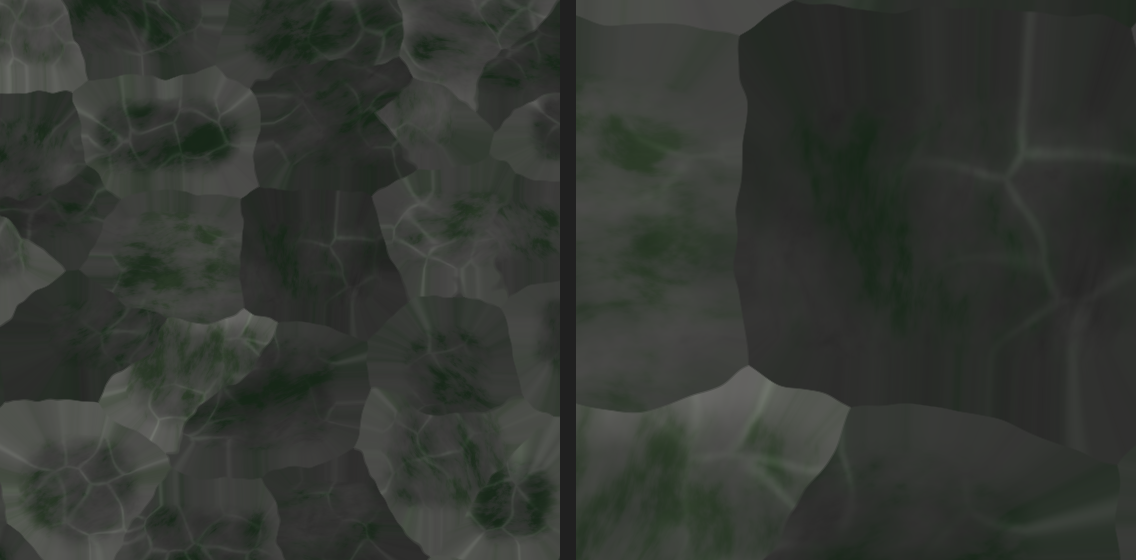
Left, the full canvas; right, a detail of the centre.
Write a Shadertoy shader that draws this texture.

```glsl
// Dim mossy stone patches packed like islands on an atlas. Rounded boxes are
// scattered on a jittered grid; each pixel samples the nearest point of its
// nearest island, so the gaps fill with smeared rays and meet in hard seams.

const float ISLANDS = 4.6;          // grid cells across the canvas
const vec2 HALF_MIN = vec2(0.065, 0.055);
const vec2 HALF_MAX = vec2(0.150, 0.105);
const float JITTER = 0.85;
const float SEAM_WOBBLE = 0.018;
const float SEAM_CHIPS = 0.007;
const float WARP = 0.008;
const float TONE_DARK = 0.193;
const float TONE_LIGHT = 0.305;
const float RIM_LIGHT = 0.085;
const float BROAD_SHADE = 0.040;
const float CLOUD_SHADE = 0.036;
const float STREAK_SHADE = 0.024;
const float GRAIN_SHADE = 0.013;
const float VEIN_SCALE = 15.0;
const float VEIN_LIGHT = 0.066;
const vec3 STONE_TINT = vec3(1.0, 0.995, 0.975);
const vec3 MOSS_DARK = vec3(0.080, 0.145, 0.084);
const vec3 MOSS_LIGHT = vec3(0.170, 0.230, 0.150);

vec3 hash3(vec2 p) {
    vec3 h = fract(p.xyx * vec3(0.1031, 0.1030, 0.0973));
    h += dot(h, h.yxz + 33.33);
    return fract((h.xxy + h.yzz) * h.zyx);
}

float gradientAt(vec2 cell, vec2 offset) {
    float a = 6.2832 * hash3(cell).x;
    return dot(vec2(cos(a), sin(a)), offset);
}

float noise(vec2 p) {
    vec2 i = floor(p), f = p - i, e = vec2(1, 0);
    vec2 u = f * f * f * (f * (f * 6.0 - 15.0) + 10.0);
    return mix(mix(gradientAt(i, f), gradientAt(i + e, f - e), u.x),
               mix(gradientAt(i + e.yx, f - e.yx), gradientAt(i + 1.0, f - 1.0), u.x), u.y);
}

float fbm(vec2 p) {
    float sum = 0.0, amp = 1.0;
    for (int i = 0; i < 5; i++) {
        sum += amp * noise(p);
        p = mat2(1.6, 1.2, -1.2, 1.6) * p + 7.3;
        amp *= 0.55;
    }
    return sum;
}

// Gap between the two nearest Voronoi points: zero along cell borders.
float cellGap(vec2 p) {
    vec2 cell = floor(p), near = vec2(9.0);
    for (int y = -1; y <= 1; y++)
    for (int x = -1; x <= 1; x++) {
        vec2 c = cell + vec2(x, y);
        float d = length(c + hash3(c).xy - p);
        near = d < near.x ? vec2(d, near.x) : vec2(near.x, min(near.y, d));
    }
    return near.y - near.x;
}

vec3 stone(vec2 q, vec2 id, float dist) {
    vec3 rnd = hash3(id + 41.0);
    float angle = 6.2832 * rnd.x, c = cos(angle), s = sin(angle);
    vec2 p = mat2(c, s, -s, c) * q + 9.0 * rnd.yz;

    // Mottled grey with fine brushed streaks, lighter or darker at the rim
    vec2 bend = vec2(noise(p * 15.0), noise(p * 15.0 + 31.0));
    float streak = fbm(p * vec2(19.0, 50.0) + 0.9 * bend);
    float grain = fbm(p * vec2(60.0, 110.0) + 2.0 * bend);
    float cloud = fbm(p * 9.0 + 3.7);
    float rim = smoothstep(-0.035, 0.010, dist);
    float tone = mix(TONE_DARK, TONE_LIGHT, rnd.y * sqrt(rnd.y));
    tone += CLOUD_SHADE * cloud + STREAK_SHADE * streak + GRAIN_SHADE * grain;
    tone += BROAD_SHADE * noise(q * 4.0 + 60.0) + RIM_LIGHT * rim * (1.4 * rnd.z - 0.35);
    vec3 color = tone * STONE_TINT;

    // Moss: a wide thin wash with dense ragged smudges along the streaks
    float patches = fbm(p * vec2(9.0, 15.0) + 15.0) + 0.55 * streak + 0.25 * grain;
    patches += 0.35 * (rnd.x - 0.5);
    float moss = 0.30 * smoothstep(-0.6, 0.15, patches) + 0.62 * smoothstep(-0.02, 0.70, patches);
    moss *= 1.0 - 0.45 * rim;
    color = mix(color, mix(MOSS_DARK, MOSS_LIGHT, smoothstep(0.23, 0.34, tone)), moss);

    // Pale veins with a soft halo, present in broad areas
    float gap = cellGap(p * VEIN_SCALE + 0.35 * bend);
    float vein = 0.65 * smoothstep(0.13, 0.0, gap) + 0.35 * smoothstep(0.38, 0.0, gap);
    vein *= smoothstep(-0.25, 0.30, noise(p * 6.0 + 50.0) + 0.35 * (rnd.z - 0.4));
    return color + VEIN_LIGHT * vein * (1.0 + 0.6 * streak) * vec3(0.93, 1.0, 0.92);
}

void mainImage(out vec4 fragColor, in vec2 fragCoord) {
    vec2 uv = fragCoord / iResolution.y;
    vec2 p = uv + WARP * vec2(noise(uv * 8.0), noise(uv * 8.0 + 19.0));
    vec2 home = floor(p * ISLANDS);

    // Find the two nearest islands and the point to sample on each
    float d1 = 9.0, d2 = 9.0;
    vec2 q1 = p, q2 = p, id1 = home, id2 = home;
    for (int y = -2; y <= 2; y++)
    for (int x = -2; x <= 2; x++) {
        vec2 id = home + vec2(x, y);
        vec3 place = hash3(id + 7.0), size = hash3(id + 23.0);
        vec2 center = (id + 0.5 + JITTER * (place.xy - 0.5)) / ISLANDS;
        vec2 halfSize = mix(HALF_MIN, HALF_MAX, size.xy);
        float radius = min(halfSize.x, halfSize.y) * mix(0.5, 0.95, size.z);
        vec2 core = halfSize - radius, rel = p - center;
        vec2 a = abs(rel) - core;
        float d = length(max(a, 0.0)) + min(max(a.x, a.y), 0.0) - radius;
        d += SEAM_WOBBLE * noise(p * 13.0 + id * 5.7) + SEAM_CHIPS * noise(p * 38.0 + id * 3.1);
        vec2 inner = clamp(rel, -core, core), outer = rel - inner;
        vec2 q = center + inner + outer * min(1.0, radius / max(length(outer), 1e-4));
        if (d < d1) {
            d2 = d1; q2 = q1; id2 = id1;
            d1 = d; q1 = q; id1 = id;
        } else if (d < d2) {
            d2 = d; q2 = q; id2 = id;
        }
    }

    // Blend across the seam over about one pixel
    float seam = 0.5 - 0.5 * smoothstep(0.0, 2.0 / iResolution.y, d2 - d1);
    vec3 color = stone(q1, id1, d1);
    if (seam > 0.0) color = mix(color, stone(q2, id2, d2), seam);
    fragColor = vec4(color, 1.0);
}
```
